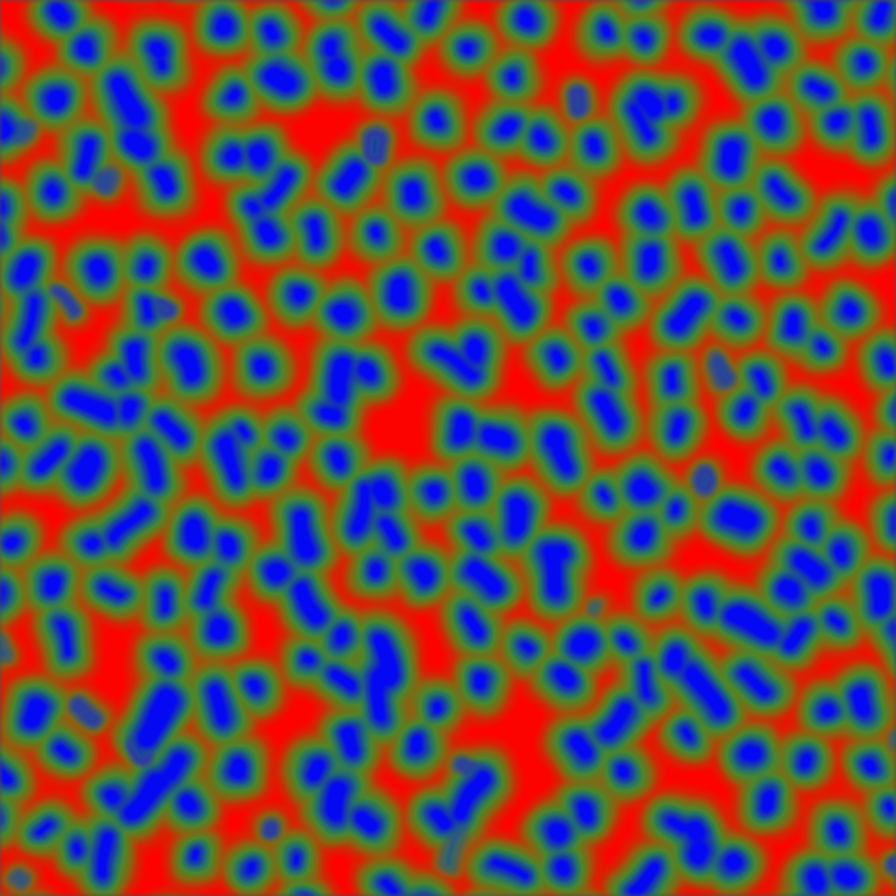
Write a three.js fragment shader that draws this pattern.

```glsl
// Soft blue grains with green halos, scattered and partly merging on a red ground.
varying vec2 vUv;

vec4 hash4(vec2 p) {
  vec4 q = fract(p.xyxy * vec4(0.1031, 0.1030, 0.0973, 0.1099));
  q += dot(q, q.wzxy + 33.33);
  return fract((q.xxyz + q.yzzw) * q.zywx);
}

float capsule(vec2 p, vec2 axis, float halfLength) {
  float along = clamp(dot(p, axis), -halfLength, halfLength);
  return length(p - axis * along);
}

// Colour ramp over the signed distance from a grain's edge
vec3 ramp(float e) {
  vec3 c = vec3(0.02, 0.03, 0.95);
  c = mix(c, vec3(0.10, 0.27, 0.62), smoothstep(-0.010, -0.001, e));
  c = mix(c, vec3(0.13, 0.43, 0.44), clamp((e + 0.002) / 0.004, 0.0, 1.0));
  c = mix(c, vec3(0.29, 0.53, 0.17), clamp((e - 0.002) / 0.006, 0.0, 1.0));
  c = mix(c, vec3(0.55, 0.38, 0.06), clamp((e - 0.008) / 0.008, 0.0, 1.0));
  c = mix(c, vec3(0.81, 0.16, 0.02), clamp((e - 0.016) / 0.007, 0.0, 1.0));
  return mix(c, vec3(0.99, 0.01, 0.0), smoothstep(0.021, 0.034, e));
}

void main() {
  const float cells = 16.0;
  // Slight warp to make the outlines uneven
  vec2 p = vUv + 0.002 * sin(vUv.yx * vec2(83.0, 71.0) + 2.0 * sin(vUv * 47.0));
  vec2 base = floor(p * cells);
  float sum = 0.00001;
  float faintCore = 0.0;

  for (int j = -2; j <= 2; j++) {
    for (int i = -2; i <= 2; i++) {
      vec2 id = base + vec2(float(i), float(j));
      vec4 a = hash4(id + 41.0);
      vec4 b = hash4(id + 137.0);
      if (b.w > 0.96) continue;

      // Staggered, jittered centre; mostly steep axis leaning left
      vec2 center = id + 0.5 + 0.78 * (a.xy - 0.5);
      center.x += 0.5 * mod(id.y, 2.0) - 0.25;
      float lean = -0.3 + 1.3 * (a.z + b.x - 1.0);
      vec2 axis = vec2(sin(lean), cos(lean));
      float halfLength = 0.002 + 0.023 * pow(b.y, 4.0);
      float radius = mix(0.0098, 0.0170, a.w);
      float e = capsule(p - center / cells, axis, halfLength) - radius;

      // Faint grains show a weak violet core and only a thin halo
      if (b.z > 0.91) {
        float strength = mix(0.3, 0.8, fract(b.z * 57.0));
        faintCore = max(faintCore, strength * smoothstep(0.003, -0.009, e));
        e += mix(0.021, 0.012, strength);
      }
      sum += exp(-e / 0.0035);
    }
  }

  // Smooth union of all grains
  float edge = -0.0035 * log(sum);
  vec3 color = ramp(edge);
  color = mix(color, vec3(0.17, 0.16, 0.72), faintCore * smoothstep(-0.004, 0.004, edge));

  // Thin dull rim along the canvas border
  vec2 side = min(vUv, 1.0 - vUv);
  float rim = 1.0 - smoothstep(0.0, 0.005, min(side.x, side.y));
  color = mix(color, vec3(0.30, 0.30, 0.28), 0.4 * rim);
  gl_FragColor = vec4(color, 1.0);
}
```
